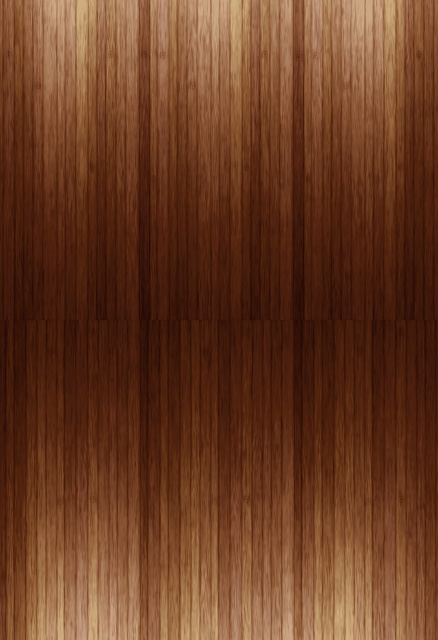
Reproduce this texture procedurally as a Shadertoy shader.

```glsl
const float PERIOD = 0.3517;      // board pattern repeat, in canvas widths
const float BOARDS = 15.0;        // boards in one repeat
const float DARK_BOARD = 13.0;

float hash(vec2 p) {
    vec3 q = fract(vec3(p.xyx) * 0.1031);
    q += dot(q, q.yzx + 33.33);
    return fract((q.x + q.y) * q.z);
}

float noise(vec2 p) {
    vec2 i = floor(p), f = fract(p);
    f = f * f * (3.0 - 2.0 * f);
    return mix(mix(hash(i), hash(i + vec2(1, 0)), f.x),
               mix(hash(i + vec2(0, 1)), hash(i + vec2(1, 1)), f.x), f.y);
}

float fbm(vec2 p) {
    float sum = 0.0, amp = 0.5;
    for (int i = 0; i < 4; i++) {
        sum += amp * noise(p);
        p = p * 2.03 + 17.1;
        amp *= 0.5;
    }
    return sum;
}

// Uneven joint position at the left of a board, in board units
float joint(float id, float row) {
    return id + 0.4 * hash(vec2(mod(id, BOARDS), row + 5.0));
}

// Returns board id, distance to the nearest joint, position across
vec3 board(float x, float row) {
    float id = floor(x);
    if (x < joint(id, row)) id -= 1.0;
    float left = joint(id, row), right = joint(id + 1.0, row);
    return vec3(id, min(x - left, right - x), (x - left) / (right - left));
}

// Soft pool of light
float pool(vec2 p, vec2 centre, vec2 size) {
    vec2 d = (p - centre) / size;
    return exp(-dot(d, d));
}

float lighting(vec2 uv) {
    float t = abs(uv.y - 0.5) * 2.0;
    float light = 0.17 + 0.60 * pow(t, 1.3);
    for (int i = -1; i <= 1; i++) {
        float k = float(i);
        light += 0.17 * pool(uv, vec2(0.495 + 0.325 * k, 1.01), vec2(0.12, 0.23));
        light += (0.07 + 0.10 * abs(k)) * pool(uv, vec2(0.465 + 0.265 * k, -0.01), vec2(0.11, 0.21));
    }
    float side = smoothstep(0.12, 0.0, uv.x) + smoothstep(0.90, 1.0, uv.x);
    return light - side * (0.03 + 0.15 * t);
}

// Fine fibres, pores and wavy rings along a board
float grain(vec2 p, vec3 plank, float row) {
    float seed = hash(vec2(mod(plank.x, BOARDS), row + 31.0));
    vec2 q = p + vec2(0.0, seed * 23.0);
    float fibre = fbm(q * vec2(240.0, 18.0)) - 0.47;
    float pore = smoothstep(0.62, 0.88, noise(q * vec2(420.0, 45.0)));
    float fleck = noise(q * vec2(330.0, 110.0)) - 0.5;
    float bend = fbm(q * vec2(30.0, 7.0));
    float across = abs(plank.z - 0.3 - 0.4 * seed);
    float rings = sin(6.2832 * (across * 3.0 + bend * 5.0 + q.y * 3.0));
    float figured = smoothstep(0.45, 0.75, noise(q * vec2(4.0, 5.0)));
    return 0.23 * fibre - 0.07 * pore + 0.06 * fleck + 0.04 * rings * figured;
}

// Dark knots scattered sparsely along the boards
float knot(vec2 p, vec3 plank, float row) {
    float y = p.y * 5.0;
    vec2 cell = vec2(mod(plank.x, BOARDS) + row * 40.0, floor(y));
    float present = step(0.88, hash(cell));
    float centre = 0.25 + 0.5 * hash(cell + 9.0);
    vec2 d = vec2(plank.z - 0.5, (fract(y) - centre) * 7.0);
    return present * exp(-dot(d, d) * 8.0) * (0.7 + 0.3 * cos(length(d) * 24.0));
}

float boardTone(float id, float row) {
    float k = mod(id, BOARDS);
    float tone = (hash(vec2(k, row + 3.0)) - 0.5) * 0.17;
    return k == DARK_BOARD ? -0.15 : tone;
}

vec3 woodColour(float s) {
    vec3 umber = vec3(0.15, 0.04, 0.015);
    vec3 walnut = vec3(0.34, 0.15, 0.06);
    vec3 oak = vec3(0.55, 0.34, 0.205);
    vec3 sheen = vec3(0.80, 0.66, 0.51);
    vec3 c = mix(umber, walnut, clamp(s / 0.35, 0.0, 1.0));
    c = mix(c, oak, clamp((s - 0.35) / 0.28, 0.0, 1.0));
    return mix(c, sheen, clamp((s - 0.63) / 0.35, 0.0, 1.0));
}

void mainImage(out vec4 fragColor, in vec2 fragCoord) {
    vec2 uv = fragCoord / iResolution.xy;
    vec2 p = fragCoord / iResolution.x;
    float row = step(uv.y, 0.5);

    // Boards and their joints
    float pitch = PERIOD / BOARDS;
    vec3 plank = board((uv.x - 0.005) / pitch, row);
    float soft = 1.0 / (iResolution.x * pitch);
    float gap = 1.0 - smoothstep(0.02, 0.07 + soft, plank.y);

    // Light, tone and grain
    float light = lighting(uv);
    float contrast = 0.70 + 0.42 * light;
    float detail = boardTone(plank.x, row) + grain(p, plank, row)
                 - 0.16 * knot(p, plank, row) - 0.13 * gap;
    float seam = 1.0 - smoothstep(0.0, 0.003, abs(uv.y - 0.5));
    float shade = light + contrast * detail + 0.02 - 0.02 * seam;

    // Red and golden drift between boards
    float hue = hash(vec2(mod(plank.x, BOARDS), row + 71.0)) - 0.5;
    vec3 colour = woodColour(shade) * (1.0 + hue * vec3(0.03, 0.07, -0.08));
    fragColor = vec4(clamp(colour, 0.0, 1.0), 1.0);
}
```
